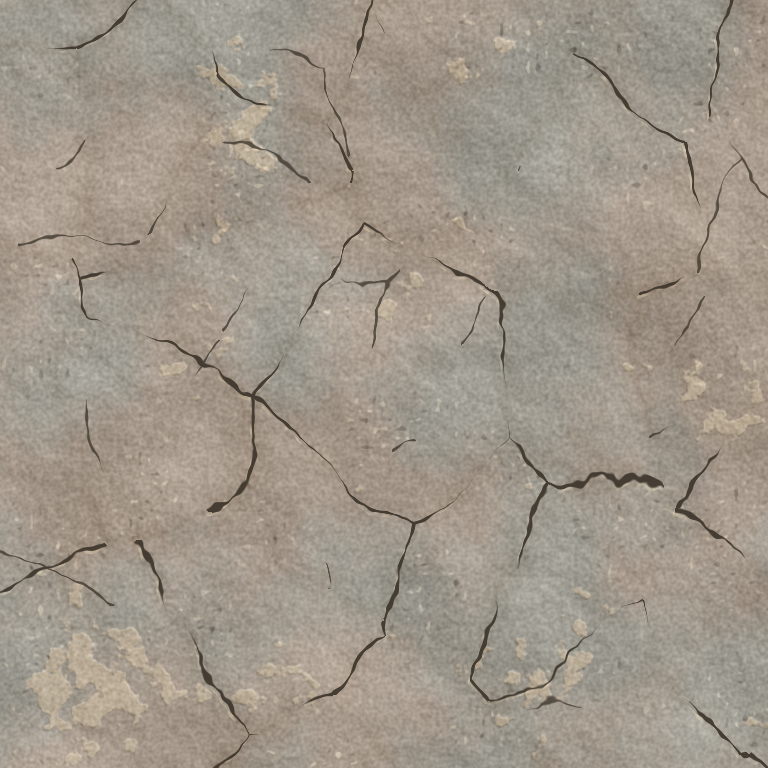
Reproduce this texture procedurally as a Shadertoy shader.

```glsl
// Dry cracked mud: warped Voronoi borders, opened only in places, form the cracks.
// Gradient noise gives the lit relief, the warm and grey stains, the grain
// and the ragged patches of pale crust.

vec2 hash2(vec2 p) {
    vec3 q = fract(p.xyx * vec3(0.1031, 0.1030, 0.0973));
    q += dot(q, q.yzx + 33.33);
    return fract((q.xx + q.yz) * q.zy);
}

float cornerSlope(vec2 cell, vec2 offset) {
    float angle = 6.2832 * hash2(cell).x;
    return dot(vec2(cos(angle), sin(angle)), offset);
}

// Gradient noise, roughly -1 to 1
float noise(vec2 p) {
    vec2 i = floor(p), f = p - i;
    vec2 u = f * f * f * (f * (f * 6.0 - 15.0) + 10.0);
    vec2 x = vec2(1, 0), y = vec2(0, 1);
    float low = mix(cornerSlope(i, f), cornerSlope(i + x, f - x), u.x);
    float high = mix(cornerSlope(i + y, f - y), cornerSlope(i + 1.0, f - 1.0), u.x);
    return 1.4 * mix(low, high, u.y);
}

float fbm(vec2 p, int octaves) {
    float sum = 0.0, amplitude = 0.5;
    for (int i = 0; i < octaves; i++) {
        sum += amplitude * noise(p);
        p = mat2(1.6, 1.2, -1.2, 1.6) * p + 17.3;
        amplitude *= 0.5;
    }
    return sum;
}

// Distance to the nearest Voronoi border, and a random value for that border
vec2 voronoiBorder(vec2 p) {
    vec2 cell = floor(p), nearest = vec2(0), toNearest = vec2(0);
    float best = 9.0;
    for (int k = 0; k < 9; k++) {
        vec2 id = cell + vec2(k % 3 - 1, k / 3 - 1);
        vec2 r = id + hash2(id + 50.0) - p;
        if (dot(r, r) < best) {
            best = dot(r, r);
            nearest = id;
            toNearest = r;
        }
    }
    vec2 border = vec2(9.0, 0.0);
    for (int k = 0; k < 25; k++) {
        vec2 id = nearest + vec2(k % 5 - 2, k / 5 - 2);
        if (id == nearest) continue;
        vec2 r = id + hash2(id + 50.0) - p;
        float d = dot(0.5 * (r + toNearest), normalize(r - toNearest));
        if (d < border.x) border = vec2(d, hash2(id + nearest + 90.0).y);
    }
    return border;
}

// x: open crack, y: soft seam around each plate
vec2 cracks(vec2 p, float scale, float share, float halfWidth) {
    float pixel = 0.7 / iResolution.y;
    vec2 bend = 0.05 * vec2(noise(p * 3.0 + scale), noise(p * 3.0 + 40.0));
    bend += 0.055 * vec2(fbm(p * 5.0 + 9.0, 5), fbm(p * 5.0 + 31.0, 5));
    vec2 border = voronoiBorder((p + bend) * scale);
    float d = border.x / scale;
    float taper = smoothstep(-0.3, 0.25, noise(p * 6.0 + scale));
    float w = halfWidth * taper * (0.85 + 0.8 * noise(p * 55.0));
    float open = step(1.0 - share, border.y) * smoothstep(0.0, 0.4, taper);
    return vec2(open * (1.0 - smoothstep(w - pixel, w + pixel, d)), exp(-d * 75.0));
}

float crust(vec2 p) {
    float patchy = noise(p * 4.7 + 63.0) + 0.95 * fbm(p * 26.0, 4);
    return smoothstep(0.56, 0.68, patchy);
}

float height(vec2 p) {
    return fbm(p * 5.0 + 70.0, 6) + 0.07 * crust(p);
}

void mainImage(out vec4 fragColor, in vec2 fragCoord) {
    vec2 p = fragCoord / iResolution.y;
    vec2 toLight = normalize(vec2(0.5, 0.85));

    // Ground tone: warm brown to cool grey
    float stain = fbm(p * 3.6 + 12.0, 5);
    vec3 color = mix(vec3(0.655, 0.600, 0.545), vec3(0.615, 0.605, 0.570),
                     smoothstep(-0.25, 0.3, stain));
    color += 0.09 * fbm(p * 6.0 + 140.0, 4);

    // Pale flaking crust
    float flakes = crust(p);
    color = mix(color, vec3(0.755, 0.695, 0.605), 0.8 * flakes);

    // Relief, grain, pits and crumbs
    vec2 e = 0.0016 * toLight;
    color += 1.15 * (height(p - e) - height(p + e));
    color += 0.055 * noise(p * 210.0) + 0.04 * noise(p * 125.0 + 8.0);
    float rough = smoothstep(-0.1, 0.5, noise(p * 8.0 + 200.0));
    float speck = noise(p * 85.0 + 33.0);
    color -= 0.13 * rough * smoothstep(0.45, 0.75, speck);
    color += vec3(0.13, 0.12, 0.10) * rough * smoothstep(0.45, 0.7, -speck);

    // Cracks with brown seams and crumbly lit lips
    vec2 main = cracks(p, 4.5, 0.55, 0.0027);
    vec2 fine = cracks(p + 3.7, 8.0, 0.16, 0.0018);
    float lip = max(cracks(p + 0.005 * toLight, 4.5, 0.55, 0.0027).x - main.x, 0.0);
    color -= vec3(0.035, 0.042, 0.048) * main.y * (0.8 + noise(p * 9.0));
    color += vec3(0.12, 0.11, 0.08) * lip * smoothstep(-0.2, 0.4, noise(p * 48.0));
    color = mix(color, vec3(0.25, 0.22, 0.18), max(0.95 * main.x, 0.8 * fine.x));

    fragColor = vec4(clamp(color, 0.0, 1.0), 1.0);
}
```
